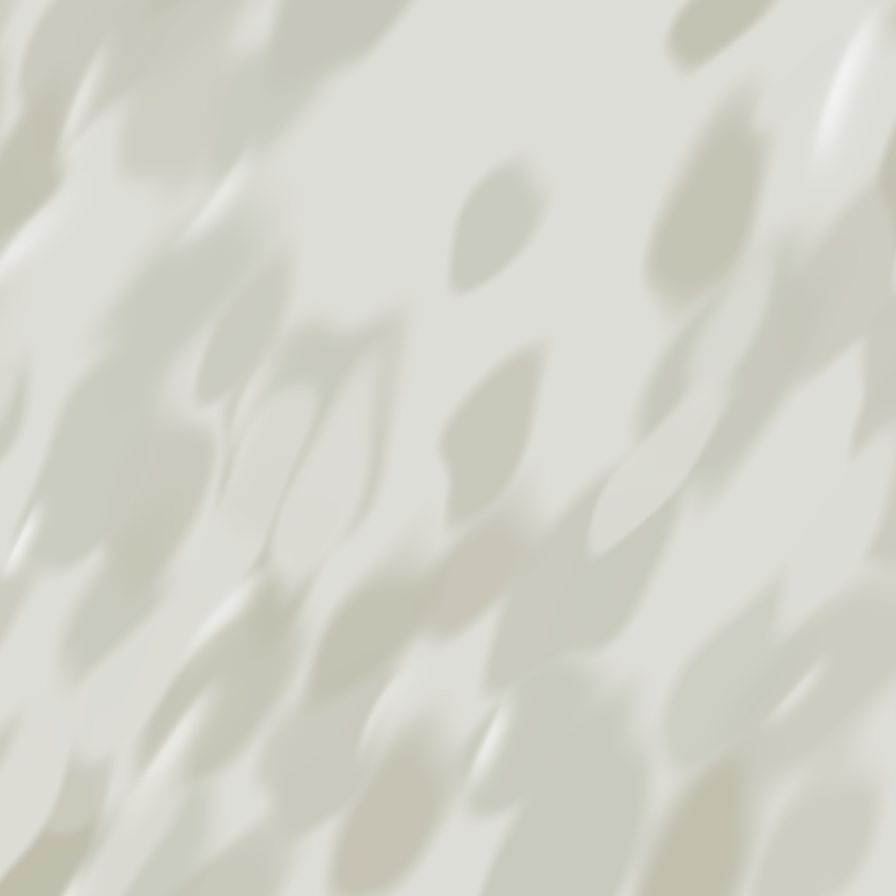
Write a WebGL 1 fragment shader that draws this texture.

```glsl
precision highp float;
// Soft slanted brush strokes in stone greys with thin pearly glints.
uniform vec2 u_resolution;

const vec3 GROUND = vec3(0.868, 0.868, 0.845);
const vec3 OLIVE = vec3(0.745, 0.735, 0.665);
const vec3 SAND = vec3(0.795, 0.785, 0.738);
const vec3 SAGE = vec3(0.775, 0.782, 0.728);
const vec3 PEARL = vec3(0.955, 0.955, 0.948);
const float SLANT = 1.03;

float hash(vec2 p, float seed) {
  return fract(sin(dot(p, vec2(127.1, 311.7)) + seed * 74.7) * 43758.5453);
}

vec2 rotate(vec2 p, float angle) {
  float c = cos(angle), s = sin(angle);
  return vec2(c * p.x + s * p.y, c * p.y - s * p.x);
}

// Layered sines: fingers along the stroke, slow wobble across it.
vec2 warp(vec2 p, float amount) {
  float fingers = sin(p.y * 37.0 + 3.0 * sin(p.x * 7.0))
                + 0.6 * sin(p.y * 83.0 + p.x * 9.0 + 1.7);
  float wobble = sin(p.x * 17.0 + p.y * 8.0) + 0.5 * sin(p.x * 33.0 - p.y * 21.0);
  return p + amount * vec2(fingers, 0.35 * wobble);
}

// Offset from the jittered, slightly turned centre of a cell's stroke.
vec2 strokeOffset(vec2 p, vec2 id, vec2 cell, float seed) {
  vec2 jitter = 0.2 + 0.6 * vec2(hash(id, seed), hash(id, seed + 1.0));
  return rotate(p - (id + jitter) * cell, 0.4 * (hash(id, seed + 2.0) - 0.5));
}

vec3 strokeTone(float pick) {
  vec3 tone = mix(OLIVE, SAND, smoothstep(0.1, 0.5, pick));
  return mix(tone, SAGE, smoothstep(0.6, 0.8, pick));
}

// Scattered soft ellipses; lightness blends their tone towards the ground.
vec3 paintStrokes(vec3 color, vec2 p, vec2 cell, float presence, float lightness, float seed) {
  vec2 home = floor(p / cell);
  for (int j = -1; j <= 1; j++) {
    for (int i = -1; i <= 1; i++) {
      vec2 id = home + vec2(float(i), float(j));
      vec2 q = strokeOffset(p, id, cell, seed);
      vec2 radius = cell * mix(vec2(0.5, 0.42), vec2(0.85, 0.72), hash(id, seed + 3.0));
      float d = length(q / radius);
      float softness = mix(0.25, 0.6, hash(id, seed + 4.0));
      softness *= mix(0.75, 1.35, smoothstep(-0.6, 0.6, q.x / radius.x));
      float cover = 1.0 - smoothstep(1.0 - softness, 1.0, d);
      cover *= step(hash(id, seed + 5.0), presence) * mix(0.75, 1.0, hash(id, seed + 6.0));
      vec3 tone = mix(strokeTone(hash(id, seed + 7.0)), GROUND, lightness);
      color = mix(color, tone, cover);
    }
  }
  return color;
}

// Thin bent slivers, crisp on one flank and feathered on the other.
float glints(vec2 p, vec2 cell, float presence, float seed) {
  vec2 home = floor(p / cell);
  float glow = 0.0;
  for (int j = -1; j <= 1; j++) {
    for (int i = -1; i <= 1; i++) {
      vec2 id = home + vec2(float(i), float(j));
      vec2 q = strokeOffset(p, id, cell, seed);
      float size = mix(0.5, 1.0, hash(id, seed + 3.0));
      vec2 r = q / (cell * vec2(0.6, 0.15) * size);
      r.y += (hash(id, seed + 4.0) - 0.3) * 1.6 * r.x * r.x;
      float flank = r.y > 0.0 ? r.y * 1.7 : r.y * 0.75;
      float taper = 1.0 - smoothstep(0.1, 1.0, abs(r.x));
      float sliver = taper * exp(-2.0 * flank * flank);
      sliver *= step(hash(id, seed + 5.0), presence) * mix(0.5, 1.0, hash(id, seed + 6.0));
      glow = max(glow, sliver);
    }
  }
  return glow;
}

void main() {
  vec2 p = gl_FragCoord.xy / min(u_resolution.x, u_resolution.y);
  vec2 along = rotate(p, SLANT) + 3.0;
  vec2 streaky = warp(along, 0.016);

  // Broad strokes, smaller overlaps, then pale strokes that cut back in.
  vec3 color = paintStrokes(GROUND, streaky, vec2(0.27, 0.135), 0.58, 0.0, 11.0);
  color = paintStrokes(color, streaky, vec2(0.19, 0.095), 0.36, 0.12, 23.0);
  color = paintStrokes(color, streaky, vec2(0.23, 0.07), 0.16, 0.95, 37.0);

  // Pearly highlights.
  float glow = glints(warp(along, 0.006), vec2(0.22, 0.15), 0.42, 51.0);
  color = mix(color, PEARL, 0.9 * glow);

  gl_FragColor = vec4(color, 1.0);
}
```
